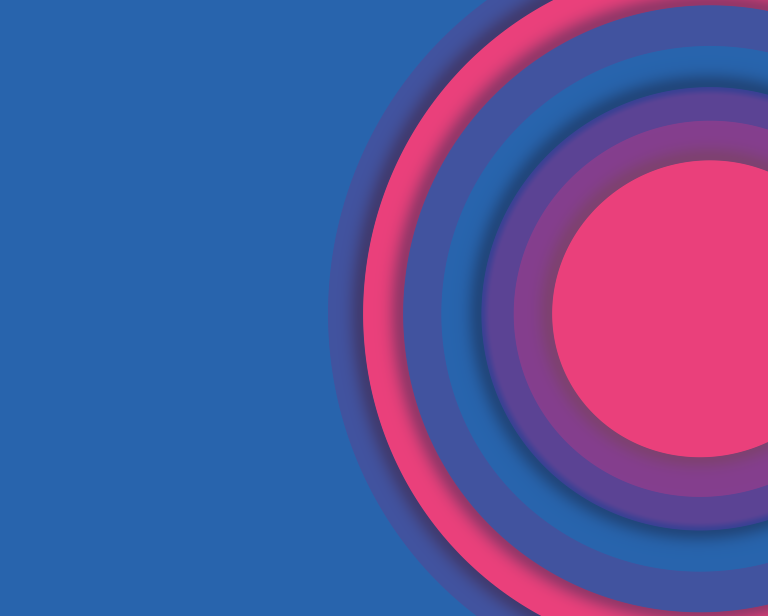
Give the GLSL for this background, as a WebGL 1 fragment shader.

```glsl
precision highp float;

uniform vec2 u_resolution;

// Palette
const vec3 BLUE = vec3(0.155, 0.392, 0.678);
const vec3 INDIGO = vec3(0.255, 0.325, 0.625);
const vec3 PINK = vec3(0.918, 0.251, 0.482);
const vec3 VIOLET = vec3(0.355, 0.262, 0.580);
const vec3 MAGENTA = vec3(0.518, 0.243, 0.555);
const vec3 VIOLET_RIM = vec3(0.17, 0.25, 0.58);

// Shadow tints
const vec3 DUSK = vec3(0.25, 0.18, 0.34);
const vec3 NAVY = vec3(0.11, 0.20, 0.36);
const vec3 UMBER = vec3(0.48, 0.26, 0.38);

// Layout, in units of the canvas height
const vec2 CENTER = vec2(1.1445, 0.4987);
const float LEAN = 0.0082;
const float SHADOW_WIDTH = 0.021;
const vec2 SHADOW_SHIFT = vec2(-0.002, 0.002);
const float RIM_WIDTH = 0.015;

// Half width and half height of each disc, outermost first
const vec2 DISC_A = vec2(0.6120, 0.6205);
const vec2 DISC_B = vec2(0.5550, 0.5635);
const vec2 DISC_C = vec2(0.4900, 0.4927);
const vec2 DISC_D = vec2(0.4280, 0.4267);
const vec2 DISC_E = vec2(0.3629, 0.3599);
const vec2 DISC_F = vec2(0.3105, 0.3054);
const vec2 DISC_G = vec2(0.2480, 0.2410);

// Approximate signed distance to a slightly leaning ellipse
float discDistance(vec2 p, vec2 radii) {
  p.x -= LEAN * p.y / radii.y;
  return (length(p / radii) - 1.0) * 0.5 * (radii.x + radii.y);
}

vec3 addDisc(vec3 base, vec2 p, vec2 radii, vec3 color) {
  float halfPixel = 0.6 / u_resolution.y;
  float d = discDistance(p, radii);
  return mix(base, color, 1.0 - smoothstep(-halfPixel, halfPixel, d));
}

// Soft halo that a raised disc casts on the layer below
vec3 addShadow(vec3 base, vec2 p, vec2 radii, vec3 tint, float strength) {
  float d = max(discDistance(p - SHADOW_SHIFT, radii), 0.0) / SHADOW_WIDTH;
  return mix(base, tint, strength * exp(-d * d));
}

void main() {
  vec2 p = gl_FragCoord.xy / u_resolution.y - CENTER;

  // Outer rings
  vec3 color = addDisc(BLUE, p, DISC_A, INDIGO);
  color = addShadow(color, p, DISC_B, DUSK, 0.65);
  color = addDisc(color, p, DISC_B, PINK);
  color = addShadow(color, p, DISC_C, DUSK, 0.50);
  color = addDisc(color, p, DISC_C, INDIGO);
  color = addDisc(color, p, DISC_D, BLUE);

  // Violet disc with a cool rim
  float rim = smoothstep(-RIM_WIDTH, 0.0, discDistance(p, DISC_E));
  color = addShadow(color, p, DISC_E, NAVY, 0.60);
  color = addDisc(color, p, DISC_E, mix(VIOLET, VIOLET_RIM, rim * 0.7));

  // Core
  color = addDisc(color, p, DISC_F, MAGENTA);
  color = addShadow(color, p, DISC_G, UMBER, 0.65);
  color = addDisc(color, p, DISC_G, PINK);

  gl_FragColor = vec4(color, 1.0);
}
```
